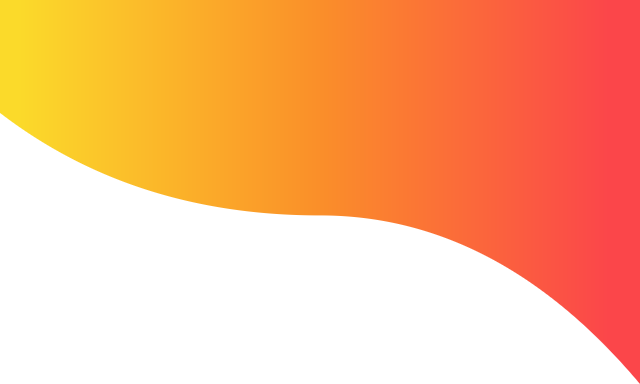
This background is drawn by a WebGL 2 fragment shader. Its source:

```glsl
#version 300 es
precision highp float;

uniform vec2 u_resolution;
out vec4 fragColor;

#define SEAM vec2(0.5, 0.439)
#define LEFT_RISE 0.267
#define RIGHT_DROP 0.439
#define LEFT_BEND 0.583
#define RIGHT_BEND 0.557
#define RAMP_START 0.03
#define RAMP_END 0.95
#define YELLOW vec3(0.984, 0.855, 0.165)
#define ORANGE vec3(0.982, 0.565, 0.160)
#define RED vec3(0.984, 0.275, 0.290)

// Quadratic Bezier that leaves the origin level and ends at (1, 1).
float bezierHeight(float x, float bend) {
    float t = x / (bend + sqrt(bend * bend + (1.0 - 2.0 * bend) * x));
    return t * t;
}

// Two arcs share a level tangent at the seam.
float waveEdge(float x) {
    float span = abs(x - SEAM.x) / 0.5;
    return x < SEAM.x
        ? SEAM.y + LEFT_RISE * bezierHeight(span, LEFT_BEND)
        : SEAM.y - RIGHT_DROP * bezierHeight(span, RIGHT_BEND);
}

// Horizontal ramp with short flat ends.
vec3 warmGradient(float x) {
    float ramp = clamp((x - RAMP_START) / (RAMP_END - RAMP_START), 0.0, 1.0);
    vec3 color = mix(YELLOW, ORANGE, min(ramp * 2.0, 1.0));
    return mix(color, RED, max(ramp * 2.0 - 1.0, 0.0));
}

void main() {
    vec2 uv = gl_FragCoord.xy / u_resolution;

    // Coverage over about one pixel across the edge.
    float height = uv.y - waveEdge(uv.x);
    float slope = length(vec2(dFdx(height), dFdy(height)));
    float coverage = clamp(height / slope + 0.5, 0.0, 1.0);

    fragColor = vec4(mix(vec3(1.0), warmGradient(uv.x), coverage), 1.0);
}
```
